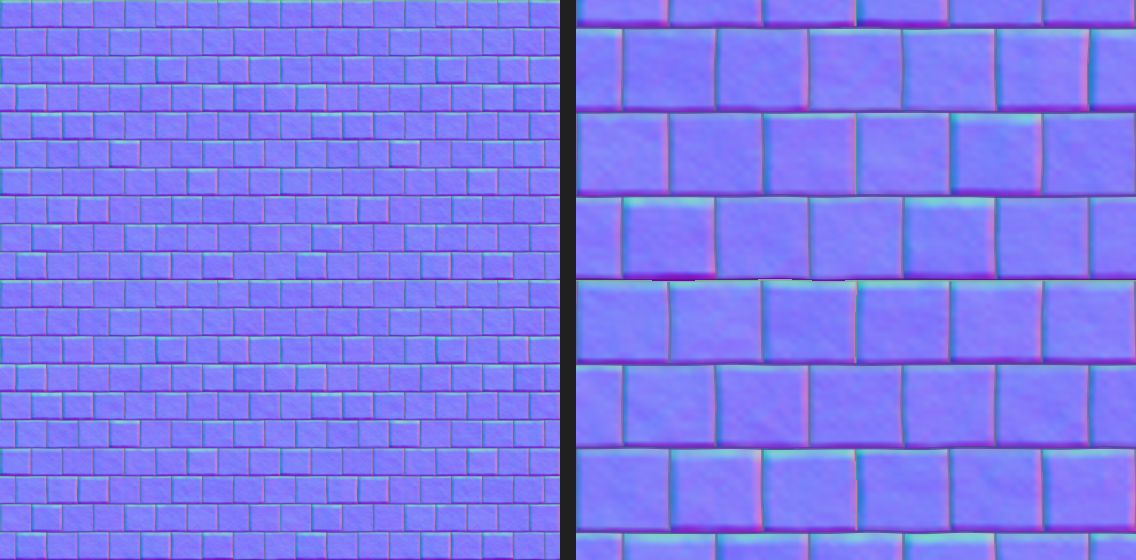
Left, the full canvas; right, a detail of the centre.
A Shadertoy shader for this texture map:

```glsl
const vec2 TILES = vec2(2.0);            // tile repeats across and down
const vec2 BRICKS = vec2(9.0, 10.0);     // bricks in one tile
const float ASPECT = 1.111;              // brick width over height
const float JOINT = 0.017;               // half joint width, in brick heights
const float WOBBLE = 0.022;              // unevenness of the joints
const float GRAIN = 0.95;                // surface roughness
const float TILT = 0.07;                 // random lean of each brick
const float RAISED_SHARE = 0.2;
const float RAISED_GAIN = 1.45;          // bevel slope of a raised brick
// Bevels at the left, right, bottom and top sides
const vec4 BEVEL = vec4(0.12, 0.12, 0.10, 0.15);
const vec4 SIDE_SLOPE = vec4(0.46, 0.40, 0.68, 0.50);
const vec2 LEAN = vec2(0.02, -0.02);
const vec3 UPRIGHT_JOINT = vec3(0.39, 0.41, 0.64);
const vec3 BED_JOINT = vec3(0.31, 0.27, 0.60);
const vec3 SEAM_LEFT = vec3(0.34, 0.58, 0.62);
const vec3 SEAM_RIGHT = vec3(0.80, 0.50, 0.64);
const vec3 SEAM_TOP = vec3(0.46, 0.68, 0.60);
const vec3 SEAM_BOTTOM = vec3(0.27, 0.12, 0.46);

vec4 hash4(vec2 p) {
    vec4 q = fract(p.xyxy * vec4(0.1031, 0.1030, 0.0973, 0.1099));
    q += dot(q, q.wzxy + 33.33);
    return fract((q.xxyz + q.yzzw) * q.zywx);
}

// Value noise that wraps after the given number of cells
float noise(vec2 t, vec2 cells) {
    vec2 p = t * cells;
    vec2 i = floor(p);
    vec2 f = p - i;
    f = f * f * (3.0 - 2.0 * f);
    float a = hash4(mod(i, cells)).x;
    float b = hash4(mod(i + vec2(1.0, 0.0), cells)).x;
    float c = hash4(mod(i + vec2(0.0, 1.0), cells)).x;
    float d = hash4(mod(i + 1.0, cells)).x;
    return mix(mix(a, b, f.x), mix(c, d, f.x), f.y);
}

float stoneHeight(vec2 t) {
    float sum = 0.0;
    float amplitude = 0.5;
    vec2 cells = vec2(27.0, 30.0);
    for (int i = 0; i < 3; i++) {
        sum += amplitude * noise(t, cells);
        amplitude *= 0.45;
        cells *= 2.0;
    }
    return sum;
}

vec2 stoneSlope(vec2 t) {
    float e = 0.004;
    float h = stoneHeight(t);
    return GRAIN * vec2(h - stoneHeight(t + vec2(e, 0.0)),
                        h - stoneHeight(t + vec2(0.0, e)));
}

float coverage(float d, float pixel) {
    return clamp(0.5 + (JOINT - d) / pixel, 0.0, 1.0);
}

void mainImage(out vec4 fragColor, in vec2 fragCoord) {
    vec2 t = fract(fragCoord / iResolution.xy * TILES);
    float pixel = TILES.y * BRICKS.y / iResolution.y;

    // Running bond with uneven joints
    vec2 p = t * BRICKS;
    p += WOBBLE * (vec2(noise(t, vec2(18.0, 20.0)),
                        noise(t + 0.37, vec2(18.0, 20.0))) - 0.5);
    float halfRow = 1.0 - mod(floor(p.y), 2.0);
    p.x += 0.5 * halfRow;
    vec2 cell = floor(p);
    vec2 f = p - cell;
    vec2 id = mod(cell, BRICKS);

    // Distances to the left, right, bottom and top sides
    vec4 sides = vec4(f.x * ASPECT, (1.0 - f.x) * ASPECT, f.y, 1.0 - f.y);
    float upright = min(sides.x, sides.y);
    float bed = min(sides.z, sides.w);

    // Worn bevels, each side its own strength, stronger on raised bricks
    vec4 traits = hash4(id + 17.0);
    vec4 wear = hash4(id + 61.0);
    float raised = step(traits.x, RAISED_SHARE);
    vec4 width = BEVEL * mix(0.7 + 0.6 * wear.wxyz, vec4(1.3), raised);
    width = max(width, vec4(2.0 * pixel));
    vec4 strength = SIDE_SLOPE * mix(0.4 + wear, RAISED_GAIN * (0.7 + 0.5 * wear), raised);
    strength *= 0.6 + 0.8 * noise(t + 0.71, vec2(45.0, 40.0));
    vec4 bevel = strength * (1.0 - smoothstep(0.15 * width, width, sides));
    vec2 slope = vec2(bevel.y - bevel.x, bevel.w - bevel.z);
    slope += LEAN + TILT * (traits.yz - 0.5) + stoneSlope(t);

    // Encode the normal and deepen the grooves
    vec3 normal = normalize(vec3(slope, 1.0));
    vec3 color = 0.5 + 0.5 * normal * vec3(1.0, 1.0, 0.97);
    float groove = 1.0 - smoothstep(0.0, 0.11, min(upright, bed));
    color *= 1.0 - groove * vec3(0.02, 0.02, 0.11);

    // Joints, with tinted lines where tiles meet
    vec2 edge = mod(floor(p + 0.5), BRICKS);
    float seamX = (1.0 - halfRow) * (1.0 - step(0.5, edge.x));
    float seamY = 1.0 - step(0.5, edge.y);
    vec3 uprightSeam = mix(SEAM_LEFT, SEAM_RIGHT, step(0.5, f.x));
    vec3 bedSeam = mix(SEAM_BOTTOM, SEAM_TOP, step(0.5, f.y));
    vec3 uprightColor = mix(UPRIGHT_JOINT, uprightSeam, seamX);
    vec3 bedColor = mix(BED_JOINT, bedSeam, seamY);
    color = mix(color, uprightColor, 0.7 * coverage(upright, pixel));
    color = mix(color, bedColor, 0.85 * coverage(bed, pixel));

    fragColor = vec4(color, 1.0);
}
```
